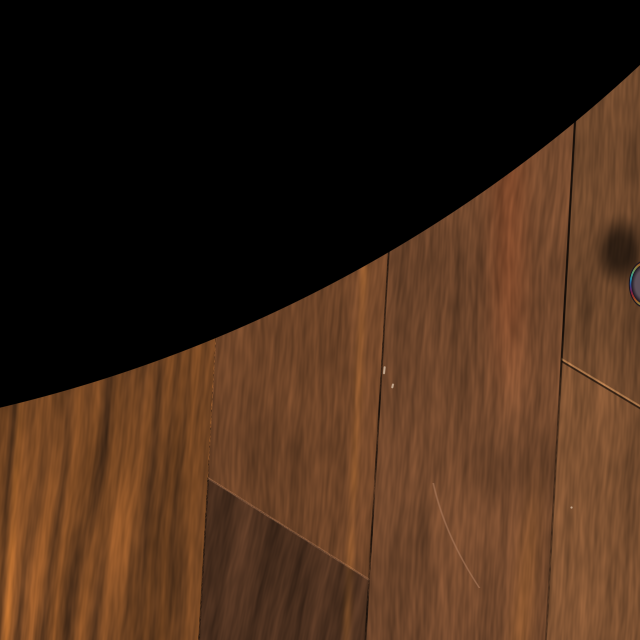
This texture is drawn by a Shadertoy shader. Its source:

```glsl
vec2 gradient(vec2 cell) {
    vec3 h = fract(vec3(cell.xyx) * vec3(0.1031, 0.103, 0.0973));
    h += dot(h, h.yzx + 33.33);
    float angle = 6.2832 * fract((h.x + h.y) * h.z);
    return vec2(cos(angle), sin(angle));
}

float noise(vec2 p) {
    vec2 i = floor(p), f = fract(p);
    vec2 w = f * f * f * (f * (f * 6.0 - 15.0) + 10.0);
    vec2 e = vec2(1, 0);
    return mix(mix(dot(gradient(i), f), dot(gradient(i + e), f - e), w.x),
               mix(dot(gradient(i + e.yx), f - e.yx), dot(gradient(i + 1.0), f - 1.0), w.x), w.y);
}

float segment(vec2 p, vec2 a, vec2 b) {
    vec2 d = b - a;
    return length(p - a - d * clamp(dot(p - a, d) / dot(d, d), 0.0, 1.0));
}

float line(float d, float width, float px) {
    return 1.0 - smoothstep(width - px * 0.5, width + px, abs(d));
}

float band(float d, float width) {
    return exp(-d * d / (width * width));
}

float inside(float d, float px) {
    return smoothstep(-px, px, d);
}

void mainImage(out vec4 fragColor, in vec2 fragCoord) {
    vec2 p = fragCoord / iResolution.xy;
    float px = 1.0 / min(iResolution.x, iResolution.y);

    // Signed distances to the long seams and the slanted end joints
    float seamA = p.x - 0.311 - 0.056 * p.y;
    float seamB = p.x - 0.571 - 0.060 * p.y;
    float seamC = p.x - 0.853 - 0.056 * p.y;
    float jointD = (0.251 - 0.63 * (p.x - 0.328) - p.y) * 0.85;
    float jointE = (0.4375 - 0.60 * (p.x - 0.880) - p.y) * 0.86;
    float second = inside(seamA, px), third = inside(seamB, px), fourth = inside(seamC, px);
    float first = 1.0 - second;
    float darkPiece = second * (1.0 - third) * inside(jointD, px);
    float middle = third * (1.0 - fourth);

    // Plank base colours
    vec3 wood = mix(vec3(0.43, 0.26, 0.13), vec3(0.42, 0.262, 0.155), second);
    wood = mix(wood, vec3(0.29, 0.185, 0.12), darkPiece);
    wood = mix(wood, vec3(0.44, 0.28, 0.175), third);
    wood = mix(wood, mix(vec3(0.42, 0.275, 0.17), vec3(0.475, 0.31, 0.19), inside(jointE, px)), fourth);

    // Leaning grain: broad figure, stripes and fine fibres
    float lean = mix(0.10, 0.057, second) + 0.16 * darkPiece;
    float across = p.x - lean * p.y + 0.012 * noise(p * vec2(5.0, 4.0));
    float board = second * 7.0 + third * 11.0 + fourth * 5.0 + darkPiece * 3.0;
    float figure = noise(vec2(across * 15.0 + board, p.y * 2.2));
    float stripes = noise(vec2(across * 50.0 + board, p.y * 3.0 + board));
    float fibres = noise(vec2(across * 125.0, p.y * 9.0 + board));
    float pores = noise(vec2(across * 230.0, p.y * 28.0));
    float strong = max(first, darkPiece);
    float tone = 1.0 + figure * mix(0.17, 0.28, strong) + stripes * mix(0.14, 0.42, strong)
               + fibres * 0.19 + pores * 0.16;

    // Arched growth rings in the wide plank
    float arch = (seamB - 0.12) * 34.0 + 3.0 * (p.y - 0.35) * (p.y - 0.35) + noise(p * vec2(8.0, 3.0)) * 1.5;
    tone += 0.035 * middle * sin(arch * 6.2832) * band(seamB - 0.10, 0.11);
    wood *= tone;
    wood += first * vec3(0.08, 0.04, 0.0) * stripes;

    // Warm streaks and soft stains
    vec3 amber = vec3(0.15, 0.09, 0.025);
    float broken = 0.7 + 0.7 * noise(vec2(3.0, p.y * 13.0));
    wood += amber * broken * (1.0 - third) * band(p.x - 0.541 - 0.048 * p.y, 0.007);
    wood += amber * broken * band(p.x - 0.010 - 0.055 * p.y, 0.006);
    wood += amber * 0.8 * middle * band(p.x - 0.812 - 0.10 * p.y, 0.018) * (1.0 - smoothstep(0.08, 0.32, p.y));
    wood += vec3(0.07, 0.015, 0.0) * middle * band(p.x - 0.795, 0.03) * smoothstep(0.3, 0.6, p.y);
    wood *= 1.0 - 0.14 * middle * band(length((p - vec2(0.79, 0.26)) * vec2(0.7, 1.4)), 0.08);
    wood *= 1.0 - 0.10 * middle * band(seamB - 0.025, 0.035);
    wood *= 1.0 + 0.16 * noise(p * 6.0 + 4.0);

    // Seams and pale joint edges
    float gap = 0.55 + 0.7 * noise(vec2(8.0, p.y * 15.0));
    wood *= 1.0 - 0.35 * line(seamA, 0.001, px) * (1.0 - smoothstep(0.22, 0.30, p.y));
    wood *= 1.0 - clamp(gap, 0.15, 0.85) * line(seamB, 0.0010, px);
    wood *= 1.0 - mix(0.35, 0.8, smoothstep(0.3, 0.5, p.y)) * line(seamC, 0.0012, px);
    wood += vec3(0.13, 0.10, 0.08) * second * (1.0 - third) * line(jointD, 0.0012, px);
    wood *= 1.0 - 0.6 * fourth * line(jointE - 0.003, 0.001, px);
    wood += vec3(0.22, 0.17, 0.11) * fourth * line(jointE, 0.0011, px);

    // Curved scratch and pale chips
    float bend = 0.677 + 0.22 * (0.245 - p.y) + 1.35 * (0.245 - p.y) * (0.245 - p.y);
    float scratch = line((p.x - bend) * 0.88, 0.0008, px) * step(0.081, p.y) * step(p.y, 0.245);
    wood = mix(wood, vec3(0.66, 0.47, 0.35), 0.65 * scratch);
    float chips = min(segment(p, vec2(0.600, 0.417), vec2(0.601, 0.426)),
                      segment(p, vec2(0.613, 0.395), vec2(0.614, 0.399)));
    chips = min(chips, length(p - vec2(0.893, 0.207)));
    wood = mix(wood, vec3(0.82, 0.72, 0.62), 0.85 * line(chips, 0.0012, px));

    // Soft shadow beside the glassy rim
    float shade = length((p - vec2(0.968, 0.608)) * vec2(1.0, 0.72));
    wood *= 1.0 - 0.58 * (1.0 - smoothstep(0.012, 0.047, shade));
    vec2 q = (p - vec2(1.008, 0.556)) * vec2(1.45, 1.0);
    float rim = length(q) - 0.037;
    vec3 glass = mix(vec3(0.36, 0.31, 0.34), vec3(0.10, 0.08, 0.12), smoothstep(-0.016, -0.004, rim));
    wood = mix(wood, glass, inside(-rim, px));
    vec3 sheen = 0.42 + 0.28 * cos(q.y * 110.0 + vec3(2.6, 4.5, 5.6));
    wood = mix(wood, sheen, 0.85 * line(rim + 0.004, 0.0015, px));

    // Black disc covering the upper left
    float disc = length(p - vec2(-0.507, 2.511)) - 2.207;
    fragColor = vec4(clamp(wood, 0.0, 1.0) * inside(disc, px * 0.7), 1.0);
}
```
